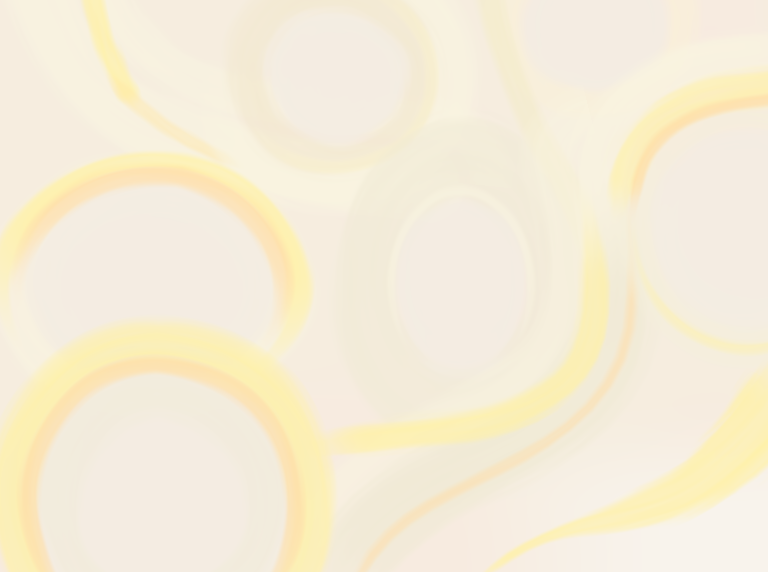
A WebGL 1 fragment shader for this background:

```glsl
precision highp float;
// Pale painted swirls: brushed rings and winding ribbons in cream, yellow and apricot.
uniform vec2 u_resolution;

const float PI = 3.14159;
const int SEGMENTS = 20;
const vec3 PAPER = vec3(0.963, 0.930, 0.875);
const vec3 PEARL = vec3(0.953, 0.928, 0.888);
const vec3 BLUSH = vec3(0.972, 0.915, 0.880);
const vec3 BEIGE = vec3(0.940, 0.918, 0.835);
const vec3 CREAM = vec3(0.976, 0.957, 0.880);
const vec3 MILK = vec3(0.972, 0.953, 0.925);
const vec3 YELLOW = vec3(1.0, 0.945, 0.650);
const vec3 APRICOT = vec3(1.0, 0.865, 0.650);

float hash(vec2 p) {
  vec3 q = fract(p.xyx * 0.1031);
  q += dot(q, q.yzx + 33.33);
  return fract((q.x + q.y) * q.z);
}

float noise(vec2 p) {
  vec2 i = floor(p), f = fract(p);
  f = f * f * (3.0 - 2.0 * f);
  return mix(mix(hash(i), hash(i + vec2(1, 0)), f.x),
             mix(hash(i + vec2(0, 1)), hash(i + vec2(1, 1)), f.x), f.y);
}

// Long fibres; path.x runs across the stroke, path.y along it.
float bristles(vec2 path, float seed) {
  vec2 q = vec2(path.x + 0.025 * path.y, path.y);
  return 0.6 * noise(q * vec2(55.0, 5.0) + seed) + 0.4 * noise(q * vec2(150.0, 8.0) + seed * 2.0);
}

// Offset from an ellipse outline, and the folded angle away from "facing".
vec2 ringPath(vec2 p, vec2 center, vec2 radii, float facing) {
  vec2 d = (p - center) / radii;
  float c = cos(facing), s = sin(facing);
  float angle = atan(d.y * c - d.x * s, d.x * c + d.y * s);
  return vec2((length(d) - 1.0) * min(radii.x, radii.y), abs(angle) / PI);
}

vec2 bezier(vec2 a, vec2 b, vec2 c, vec2 d, float t) {
  float s = 1.0 - t;
  return s * s * s * a + 3.0 * s * t * (s * b + t * c) + t * t * t * d;
}

// Signed distance to a cubic curve, and the position along it.
vec2 curvePath(vec2 p, vec2 a, vec2 b, vec2 c, vec2 d) {
  vec2 best = vec2(9.0, 0.0), start = a;
  for (int i = 0; i < SEGMENTS; i++) {
    float k = float(i), n = float(SEGMENTS);
    vec2 end = bezier(a, b, c, d, (k + 1.0) / n);
    vec2 along = end - start, rel = p - start;
    float h = clamp(dot(rel, along) / dot(along, along), 0.0, 1.0);
    float dist = length(rel - along * h);
    float side = along.x * rel.y - along.y * rel.x < 0.0 ? -1.0 : 1.0;
    if (dist < abs(best.x)) best = vec2(dist * side, (k + h) / n);
    start = end;
  }
  return best;
}

// Lays one brushed band of half-width "width" over the colour below.
vec3 brush(vec3 below, vec2 path, float offset, float width, vec3 tint, float opacity) {
  float fibre = bristles(path, 17.0 * offset + 40.0 * tint.z);
  float soft = min(0.45 * width, 0.014) + 0.0015;
  float edge = abs(path.x - offset) + (fibre - 0.5) * min(width, 0.04) * 0.9;
  float mask = 1.0 - smoothstep(width - soft, width + soft, edge);
  return mix(below, tint, mask * opacity * mix(0.6, 1.0, fibre));
}

vec3 ribbon(vec3 below, vec2 path, float offset, float width, vec3 tint, float opacity) {
  float ends = smoothstep(0.0, 0.16, path.y) * (1.0 - smoothstep(0.84, 1.0, path.y));
  return brush(below, path, offset, width * mix(0.4, 1.0, ends), tint, opacity * ends);
}

vec3 arc(vec3 below, vec2 path, float offset, float width, float span, vec3 tint, float opacity) {
  float fade = 1.0 - smoothstep(span - 0.25, span + 0.1, path.y);
  return brush(below, path, offset, width * mix(0.3, 1.0, fade), tint, opacity * fade);
}

// Pearly disc with a paler core and a brushed rim.
vec3 medallion(vec3 below, vec2 path, float radius, vec3 rim, float rimWidth) {
  vec3 col = brush(below, path, rimWidth * 0.8, rimWidth, rim, 0.8);
  col = brush(col, path, -radius, radius, PEARL, 1.0);
  return brush(col, path, -radius, radius * 0.72, mix(PEARL, BLUSH, 0.25), 0.6);
}

void main() {
  vec2 p = gl_FragCoord.xy / u_resolution.y;
  p += 0.012 * (vec2(noise(p * 6.0), noise(p * 6.0 + 31.0)) - 0.5);
  vec3 col = mix(PAPER, BLUSH, 0.7 * smoothstep(0.35, 0.8, noise(p * 4.0 + 7.0)));
  col = mix(col, MILK, smoothstep(0.75, 1.2, p.x) * (1.0 - smoothstep(0.1, 0.3, p.y)));

  // Sweeps in the upper left
  vec2 sweep = curvePath(p, vec2(0.05, 1.15), vec2(0.08, 0.77), vec2(0.31, 0.72), vec2(0.75, 0.68));
  col = brush(col, sweep, 0.0, 0.06, CREAM, 0.8);
  col = brush(col, sweep, 0.11, 0.035, CREAM, 0.75);
  col = ribbon(col, curvePath(p, vec2(0.15, 1.1), vec2(0.16, 0.95), vec2(0.2, 0.88), vec2(0.24, 0.81)), 0.0, 0.016, YELLOW, 1.0);
  col = ribbon(col, curvePath(p, vec2(0.18, 0.88), vec2(0.25, 0.8), vec2(0.32, 0.75), vec2(0.44, 0.70)), 0.0, 0.011, mix(YELLOW, APRICOT, 0.5), 0.6);

  // Upper and central medallions
  vec2 top = ringPath(p, vec2(0.585, 0.87), vec2(0.125, 0.12), -0.6);
  col = arc(col, top, 0.085, 0.035, 0.8, CREAM, 0.9);
  col = medallion(col, top, 0.12, mix(BEIGE, APRICOT, 0.15), 0.032);
  col = arc(col, top, 0.045, 0.012, 0.6, mix(CREAM, YELLOW, 0.4), 0.5);
  col = medallion(col, ringPath(p, vec2(1.04, 0.96), vec2(0.13, 0.12), -1.5), 0.12, mix(CREAM, APRICOT, 0.15), 0.025);
  vec2 middle = ringPath(p, vec2(0.808, 0.5), vec2(0.118, 0.155), 1.6);
  col = medallion(col, middle, 0.118, BEIGE, 0.055);
  col = arc(col, middle, 0.004, 0.006, 0.7, CREAM, 0.7);

  // Winding ribbons
  col = ribbon(col, curvePath(p, vec2(0.85, 1.15), vec2(0.84, 0.81), vec2(1.05, 0.67), vec2(1.06, 0.45)), 0.0, 0.022, mix(BEIGE, YELLOW, 0.25), 0.8);
  col = ribbon(col, curvePath(p, vec2(1.5, 0.92), vec2(1.0, 0.92), vec2(0.98, 0.72), vec2(1.12, 0.45)), 0.0, 0.045, CREAM, 0.9);
  vec2 river = curvePath(p, vec2(1.05, 0.72), vec2(1.23, 0.08), vec2(0.64, 0.32), vec2(0.57, -0.1));
  col = brush(col, river, -0.09, 0.04, CREAM, 0.6);
  col = ribbon(col, river, 0.0, 0.06, BEIGE, 0.95);
  col = ribbon(col, river, 0.025, 0.009, APRICOT, 0.6);
  col = ribbon(col, curvePath(p, vec2(1.01, 0.68), vec2(1.15, 0.2), vec2(0.82, 0.28), vec2(0.5, 0.21)), 0.0, 0.024, YELLOW, 0.95);
  vec2 delta = curvePath(p, vec2(1.42, 0.42), vec2(1.28, 0.02), vec2(0.98, 0.16), vec2(0.8, -0.04));
  col = ribbon(col, delta, 0.0, mix(0.075, 0.008, smoothstep(0.0, 0.8, delta.y)), YELLOW, 0.95);

  // Right medallion and its crest
  vec2 right = ringPath(p, vec2(1.31, 0.6), vec2(0.17, 0.18), -1.9);
  col = medallion(col, right, 0.17, mix(BEIGE, CREAM, 0.5), 0.03);
  col = arc(col, right, 0.03, 0.009, 0.35, YELLOW, 0.55);
  vec2 crest = curvePath(p, vec2(1.08, 0.6), vec2(1.08, 0.81), vec2(1.22, 0.86), vec2(1.5, 0.86));
  col = ribbon(col, crest, 0.0, 0.028, YELLOW, 0.85);
  col = ribbon(col, crest, -0.025, 0.01, APRICOT, 0.85);

  // Left arches, the lower one in front
  vec2 upper = ringPath(p, vec2(0.265, 0.5), vec2(0.215, 0.18), 1.35);
  col = medallion(col, upper, 0.18, CREAM, 0.03);
  col = arc(col, upper, 0.036, 0.018, 0.65, YELLOW, 0.95);
  col = arc(col, upper, 0.014, 0.016, 0.55, APRICOT, 0.9);
  vec2 lower = ringPath(p, vec2(0.285, 0.12), vec2(0.225, 0.235), 1.6);
  col = medallion(col, lower, 0.225, BEIGE, 0.03);
  col = brush(col, lower, -0.045, 0.035, BEIGE, 0.5);
  col = arc(col, lower, 0.042, 0.034, 0.85, YELLOW, 0.9);
  col = arc(col, lower, 0.008, 0.014, 0.8, APRICOT, 0.85);

  gl_FragColor = vec4(col, 1.0);
}
```
